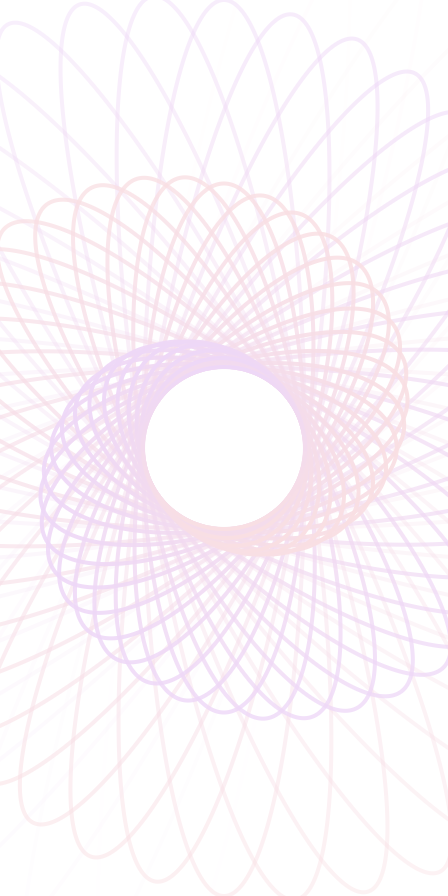
This background is drawn by a Shadertoy shader. Its source:

```glsl
// A pale spiral rosette: ellipses sharing one centre and one short axis.
// Each is turned a fixed angle and made longer than the last, its outline
// running from pink to lilac along the long axis and fading with size.

const int   ELLIPSE_COUNT = 60;
const float TURN_STEP     = radians(9.0); // turn between neighbours
const float SHORT_RADIUS  = 0.0904;       // in canvas heights
const float GROWTH        = 0.01024;      // long radius gained per step
const float HALF_STROKE   = 0.00225;
const float FADE_POWER    = 1.5;

const vec3 PAPER = vec3(1.0);
const vec3 LILAC = vec3(0.932, 0.845, 0.970);
const vec3 PINK  = vec3(0.976, 0.875, 0.890);

// First-order distance to an ellipse outline, accurate near the stroke.
float ellipseDistance(vec2 p, vec2 radii) {
    float level = length(p / radii);
    float slope = length(p / (radii * radii));
    return abs(level * (level - 1.0) / max(slope, 1e-4));
}

void mainImage(out vec4 fragColor, in vec2 fragCoord) {
    float pixel = 1.0 / iResolution.y;
    vec2 p = (fragCoord - 0.5 * iResolution.xy) * pixel;
    vec3 color = PAPER;

    // Paint from the longest ellipse inward, so the small ones lie on top.
    for (int i = ELLIPSE_COUNT - 1; i >= 0; i--) {
        float n = float(i);
        float angle = n * TURN_STEP;
        vec2 across = vec2(cos(angle), sin(angle));
        vec2 along  = vec2(-across.y, across.x);
        vec2 local  = vec2(dot(p, across), dot(p, along));
        vec2 radii  = vec2(SHORT_RADIUS, SHORT_RADIUS + GROWTH * n);

        // Antialiased stroke
        float d = ellipseDistance(local, radii) - HALF_STROKE;
        float coverage = clamp(0.5 - d / pixel, 0.0, 1.0);

        // Gradient along the long axis, fading outward
        float blend = clamp(0.5 + 0.5 * local.y / radii.y, 0.0, 1.0);
        float opacity = 1.0 - pow(n / float(ELLIPSE_COUNT), FADE_POWER);
        color = mix(color, mix(PINK, LILAC, blend), coverage * opacity);
    }

    fragColor = vec4(color, 1.0);
}
```
